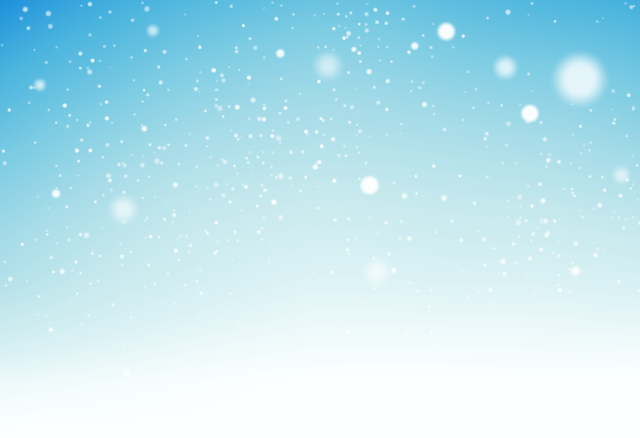
This background is drawn by a WebGL 2 fragment shader. Its source:

```glsl
#version 300 es
precision highp float;

uniform vec2 u_resolution;
out vec4 outColor;

const vec3 SNOW = vec3(0.99, 1.0, 1.0);
const vec3 MIST = vec3(0.86, 0.95, 0.96);
const vec3 PALE = vec3(0.77, 0.91, 0.93);
const vec3 AQUA = vec3(0.65, 0.86, 0.91);
const vec3 CYAN = vec3(0.49, 0.80, 0.89);
const vec3 AZURE = vec3(0.30, 0.71, 0.87);
const vec3 DEEP = vec3(0.12, 0.57, 0.86);

vec3 hash3(vec2 p) {
    vec3 q = fract(vec3(p.xyx) * vec3(0.1031, 0.1030, 0.0973));
    q += dot(q, q.yxz + 33.33);
    return fract((q.xxy + q.yzz) * q.zyx);
}

float cornerSlope(vec2 cell, vec2 offset) {
    float angle = 6.2832 * hash3(cell + 71.0).x;
    return dot(vec2(cos(angle), sin(angle)), offset);
}

float gradientNoise(vec2 p) {
    vec2 i = floor(p), f = fract(p);
    vec2 w = f * f * f * (f * (f * 6.0 - 15.0) + 10.0);
    vec2 e = vec2(1.0, 0.0);
    float low = mix(cornerSlope(i, f), cornerSlope(i + e, f - e), w.x);
    float high = mix(cornerSlope(i + e.yx, f - e.yx), cornerSlope(i + 1.0, f - 1.0), w.x);
    return mix(low, high, w.y);
}

// Colour ramp, one step per unit of depth
vec3 skyRamp(float depth) {
    vec3 c = mix(SNOW, MIST, clamp(depth, 0.0, 1.0));
    c = mix(c, PALE, clamp(depth - 1.0, 0.0, 1.0));
    c = mix(c, AQUA, clamp(depth - 2.0, 0.0, 1.0));
    c = mix(c, CYAN, clamp(depth - 3.0, 0.0, 1.0));
    c = mix(c, AZURE, clamp(depth - 4.0, 0.0, 1.0));
    return mix(c, DEEP, clamp(depth - 5.0, 0.0, 1.0));
}

// The sky deepens upward and toward both sides
float skyDepth(vec2 uv) {
    float rise = 4.4 * pow(max(uv.y - 0.12, 0.0) / 0.88, 1.2);
    float left = pow(max(1.0 - uv.x / 0.5, 0.0), 1.5);
    float right = pow(max(uv.x / 0.5 - 1.0, 0.0), 1.5);
    rise += 1.7 * left * smoothstep(-0.02, 0.4, uv.y);
    return rise + 0.85 * right * smoothstep(0.1, 0.8, uv.y);
}

float cluster(vec2 p, vec2 center, vec2 size) {
    vec2 d = (p - center) / size;
    return exp(-dot(d, d));
}

float flakeDensity(vec2 p) {
    float d = 0.10 + 0.34 * cluster(p, vec2(0.56, 0.69), vec2(0.20, 0.17));
    d += 0.22 * cluster(p, vec2(0.85, 0.92), vec2(0.12, 0.10));
    d += 0.16 * cluster(p, vec2(1.30, 0.54), vec2(0.24, 0.16));
    d += 0.14 * cluster(p, vec2(0.26, 0.48), vec2(0.22, 0.26));
    d += 0.12 * gradientNoise(p * 5.0);
    return d * smoothstep(0.12, 0.36, p.y);
}

// Soft disc: softness is the blurred share of the radius
float flake(vec2 p, vec2 center, float radius, float softness, float pixel) {
    float blur = max(radius * softness, pixel);
    return 1.0 - smoothstep(radius - blur, radius + blur, length(p - center));
}

// One jittered flake per grid cell, kept according to density
float snowLayer(vec2 p, float cells, float radius, float seed, float pixel) {
    vec2 cell = floor(p * cells);
    vec3 place = hash3(cell + seed);
    vec3 look = hash3(cell + seed + 137.0);
    vec2 center = (cell + 0.2 + 0.6 * place.xy) / cells;
    float kept = step(place.z, flakeDensity(center));
    float size = radius * mix(0.55, 1.15, look.x);
    return kept * mix(0.45, 1.0, look.y) * flake(p, center, size, 0.55, pixel);
}

void main() {
    vec2 uv = gl_FragCoord.xy / u_resolution;
    vec2 p = gl_FragCoord.xy / u_resolution.y;
    float px = 1.0 / u_resolution.y;

    // Sky with a faint drifting haze
    float haze = 0.16 * gradientNoise(p * 2.7) * smoothstep(0.05, 0.4, uv.y);
    vec3 color = skyRamp(skyDepth(uv) + haze);

    // Fine snow
    float snow = snowLayer(p, 23.0, 0.0054, 11.0, px);
    snow = max(snow, snowLayer(p, 31.0, 0.0040, 53.0, px));
    snow = max(snow, 0.8 * snowLayer(p, 41.0, 0.0028, 97.0, px));

    // Bright near flakes
    snow = max(snow, 0.97 * flake(p, vec2(1.019, 0.928), 0.019, 0.35, px));
    snow = max(snow, 0.97 * flake(p, vec2(1.210, 0.741), 0.019, 0.30, px));
    snow = max(snow, 0.97 * flake(p, vec2(0.844, 0.577), 0.020, 0.30, px));
    snow = max(snow, 0.90 * flake(p, vec2(0.640, 0.878), 0.009, 0.50, px));
    snow = max(snow, 0.90 * flake(p, vec2(0.947, 0.895), 0.008, 0.50, px));
    snow = max(snow, 0.90 * flake(p, vec2(0.128, 0.558), 0.009, 0.50, px));
    snow = max(snow, 0.85 * flake(p, vec2(1.314, 0.381), 0.010, 0.60, px));

    // Blurred flakes
    snow = max(snow, 0.80 * flake(p, vec2(1.324, 0.819), 0.050, 0.45, px));
    snow = max(snow, 0.72 * flake(p, vec2(1.154, 0.846), 0.021, 0.65, px));
    snow = max(snow, 0.58 * flake(p, vec2(0.749, 0.850), 0.024, 0.80, px));
    snow = max(snow, 0.65 * flake(p, vec2(0.282, 0.522), 0.024, 0.75, px));
    snow = max(snow, 0.60 * flake(p, vec2(0.861, 0.379), 0.023, 0.70, px));
    snow = max(snow, 0.60 * flake(p, vec2(1.419, 0.600), 0.015, 0.80, px));
    snow = max(snow, 0.65 * flake(p, vec2(0.349, 0.930), 0.011, 0.80, px));
    snow = max(snow, 0.70 * flake(p, vec2(0.091, 0.806), 0.011, 0.80, px));

    outColor = vec4(mix(color, SNOW, snow), 1.0);
}
```
